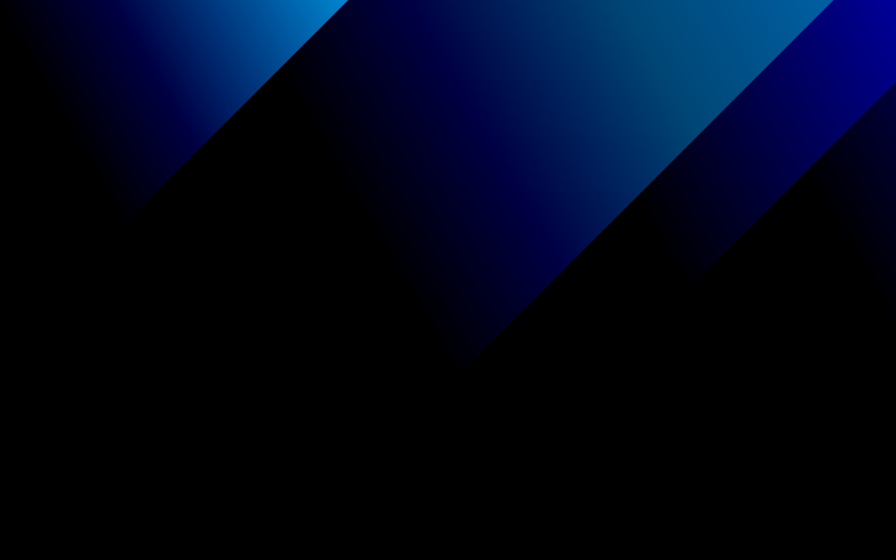
Give the GLSL for this background, as a Shadertoy shader.

```glsl
// Diagonal folded panels fading from black through navy to bright blue.

const vec3 BLACK = vec3(0.0);
const vec3 NAVY = vec3(0.0, 0.0, 0.265);
const vec3 TEAL = vec3(0.0, 0.275, 0.46);
const vec3 OCEAN = vec3(0.0, 0.375, 0.64);
const vec3 SKY = vec3(0.0, 0.53, 0.82);
const vec3 ROYAL = vec3(0.0, 0.0, 0.60);
const vec3 MIDNIGHT = vec3(0.0, 0.0, 0.24);

// Linear progress from start to end, limited to 0..1.
float ramp(float start, float end, float t) {
    return clamp((t - start) / (end - start), 0.0, 1.0);
}

// Black to a middle colour, then on to a bright one.
vec3 fade(float t, vec3 stops, vec3 middle, vec3 bright) {
    vec3 color = mix(BLACK, middle, ramp(stops.x, stops.y, t));
    return mix(color, bright, ramp(stops.y, stops.z, t));
}

// Coverage of the side above a 45 degree edge, softened by one pixel.
float panelMask(float diagonal, float edge, float pixel) {
    float signedDistance = (diagonal - edge) * 0.70711;
    return 1.0 - smoothstep(-0.7 * pixel, 0.7 * pixel, signedDistance);
}

void mainImage(out vec4 fragColor, in vec2 fragCoord) {
    float pixel = 1.0 / iResolution.y;
    vec2 p = fragCoord * pixel;
    p.y = 1.0 - p.y; // measured down from the top edge

    float diagonal = p.x + p.y;               // across the panel edges
    float shade = dot(p, vec2(0.866, -0.5));  // along the colour fades

    // Right corner panel
    vec3 color = mix(BLACK, MIDNIGHT, ramp(1.09, 1.31, shade));

    // Narrow royal blue panel
    vec3 royal = mix(BLACK, ROYAL, ramp(0.80, 1.385, shade));
    color = mix(color, royal, panelMask(diagonal, 1.746, pixel));

    // Wide central panel
    vec3 wide = fade(shade, vec3(0.365, 0.63, 0.96), NAVY, TEAL);
    wide = mix(wide, OCEAN, ramp(0.96, 1.29, shade));
    color = mix(color, wide, panelMask(diagonal, 1.4885, pixel));

    // Bright left panel
    vec3 left = fade(shade, vec3(-0.01, 0.175, 0.54), NAVY, SKY);
    color = mix(color, left, panelMask(diagonal, 0.622, pixel));

    fragColor = vec4(color, 1.0);
}
```
